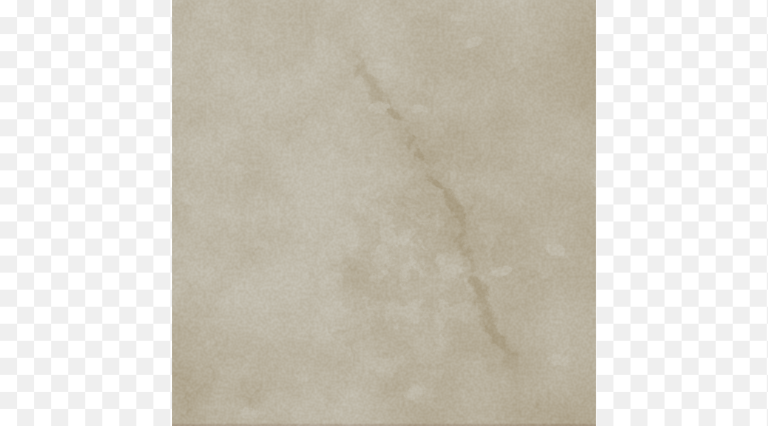
Reproduce this texture procedurally as a WebGL 2 fragment shader.

```glsl
#version 300 es
precision highp float;

#define CELL 0.04
#define TILE_HALF 0.4975
#define MID_STONE vec3(0.722, 0.690, 0.615)
#define TONE_STEP vec3(0.031, 0.039, 0.052)
#define CHECKER_GREY 0.937
#define CLOUD_SCALE 2.6
#define CLOUD_GAIN 1.5
#define GRAIN_GAIN 0.95
#define VEIN_DEPTH 1.5
#define FLAKE_GRID 10.0
#define FLAKE_SHARE 0.2

uniform vec2 u_resolution;
out vec4 fragColor;

vec2 hash2(vec2 p) {
    vec3 q = fract(p.xyx * vec3(0.1031, 0.1030, 0.0973));
    q += dot(q, q.yzx + 33.33);
    return fract((q.xx + q.yz) * q.zy);
}

float cornerSlope(vec2 cell, vec2 offset) {
    float angle = 6.2832 * hash2(cell).x;
    return dot(vec2(cos(angle), sin(angle)), offset);
}

float gradientNoise(vec2 p) {
    vec2 i = floor(p), f = p - i;
    vec2 w = f * f * f * (f * (f * 6.0 - 15.0) + 10.0);
    vec2 e = vec2(1.0, 0.0);
    float low = mix(cornerSlope(i, f), cornerSlope(i + e, f - e), w.x);
    float high = mix(cornerSlope(i + e.yx, f - e.yx), cornerSlope(i + 1.0, f - 1.0), w.x);
    return mix(low, high, w.y);
}

float fbm(vec2 p) {
    float sum = 0.0, amp = 1.0;
    for (int i = 0; i < 5; i++) {
        sum += amp * gradientNoise(p);
        p = mat2(1.6, 1.2, -1.2, 1.6) * p + 17.3;
        amp *= 0.6;
    }
    return sum;
}

// Sparse pale ovals with ragged outlines
float flakes(vec2 p) {
    vec2 g = p * FLAKE_GRID, home = floor(g);
    float ragged = 0.09 * fbm(p * 38.0);
    float cover = 0.0;
    for (int y = -1; y <= 1; y++)
    for (int x = -1; x <= 1; x++) {
        vec2 cell = home + vec2(x, y);
        vec2 seed = hash2(cell + 51.0), pick = hash2(cell + 87.0);
        vec2 d = g - cell - seed;
        float tilt = 1.2 * (seed.y - 0.5);
        d = mat2(cos(tilt), -sin(tilt), sin(tilt), cos(tilt)) * d;
        float r = length(d * vec2(0.75, 1.3)) + ragged;
        float radius = mix(0.08, 0.2, pick.y);
        cover = max(cover, step(pick.x, FLAKE_SHARE) * (1.0 - smoothstep(radius - 0.04, radius + 0.04, r)));
    }
    return cover;
}

// Broken dark crack running down and to the right
float mainVein(vec2 p) {
    float t = 1.0 - p.y;
    float path = 0.39 + 0.5 * t - 0.025 * sin(t * 10.0) + 0.035 * fbm(vec2(t * 9.0, 4.0));
    float width = 0.009 + 0.055 * max(0.0, gradientNoise(vec2(t * 7.0, 9.5)) + 0.12);
    width *= 1.0 - 0.5 * smoothstep(0.55, 0.7, t);
    float d = abs(p.x - path) + 0.012 * fbm(p * 32.0);
    float ends = smoothstep(0.07, 0.13, t) * (1.0 - smoothstep(0.8, 0.9, t));
    float core = 1.0 - smoothstep(width * 0.4, width + 0.009, d);
    float halo = 0.25 * exp(-d * d * 300.0);
    return ends * (core * smoothstep(-0.5, 0.2, fbm(p * 14.0 + 5.0)) + halo);
}

float stoneTone(vec2 p) {
    float cloud = fbm(p * CLOUD_SCALE + 3.7);
    float detail = fbm(p * 13.0 + 40.0);
    float tone = 0.28 + CLOUD_GAIN * cloud + 0.45 * detail;

    // Pale upper left, darker right and lower left
    tone += 0.75 * exp(-6.0 * dot(p - vec2(0.25, 0.8), p - vec2(0.25, 0.8)));
    tone -= 0.5 * smoothstep(0.7, 1.0, p.x + 0.15 * detail);
    tone -= 0.35 * exp(-14.0 * dot(p - vec2(0.25, 0.2), p - vec2(0.25, 0.2)));

    // Mottled pale blotches beside the crack, faint hairlines elsewhere
    vec2 q = (p - vec2(0.58, 0.38)) * vec2(1.3, 1.0);
    tone += 0.9 * exp(-14.0 * dot(q, q)) * smoothstep(0.0, 0.3, fbm(p * 17.0 + 8.0));
    float hairline = 1.0 - smoothstep(0.0, 0.09, abs(fbm(p * 5.0 + 22.0)));
    tone -= 0.5 * hairline * smoothstep(0.05, 0.5, fbm(p * 6.0 + 61.0));
    tone -= VEIN_DEPTH * mainVein(p);
    tone = mix(tone, max(tone, 1.25), 0.75 * flakes(p));

    // Fine grain
    float grain = gradientNoise(p * 150.0) + 0.6 * gradientNoise(p * 75.0 + 9.0);
    return clamp(tone, -1.9, 1.35) + GRAIN_GAIN * grain;
}

float checker(vec2 p, float pixel) {
    vec2 wave = abs(mod(p / CELL - 0.5, 2.0) - 1.0) - 0.5;
    vec2 side = clamp(wave * CELL / pixel, -0.5, 0.5) * 2.0;
    return 0.5 + 0.5 * side.x * side.y;
}

void main() {
    float pixel = 1.0 / u_resolution.y;
    vec2 uv = gl_FragCoord.xy * pixel;
    float fromCentre = uv.x - 0.5 * u_resolution.x * pixel;
    vec2 tileUv = vec2(fromCentre + TILE_HALF, uv.y);

    vec3 stone = MID_STONE + TONE_STEP * stoneTone(tileUv);
    stone -= vec3(0.05, 0.07, 0.07) * (1.0 - smoothstep(0.002, 0.008, uv.y));
    vec3 backdrop = vec3(mix(CHECKER_GREY, 1.0, checker(uv, pixel)));
    float inside = clamp((TILE_HALF - abs(fromCentre)) / pixel + 0.5, 0.0, 1.0);
    fragColor = vec4(mix(backdrop, stone, inside), 1.0);
}
```
